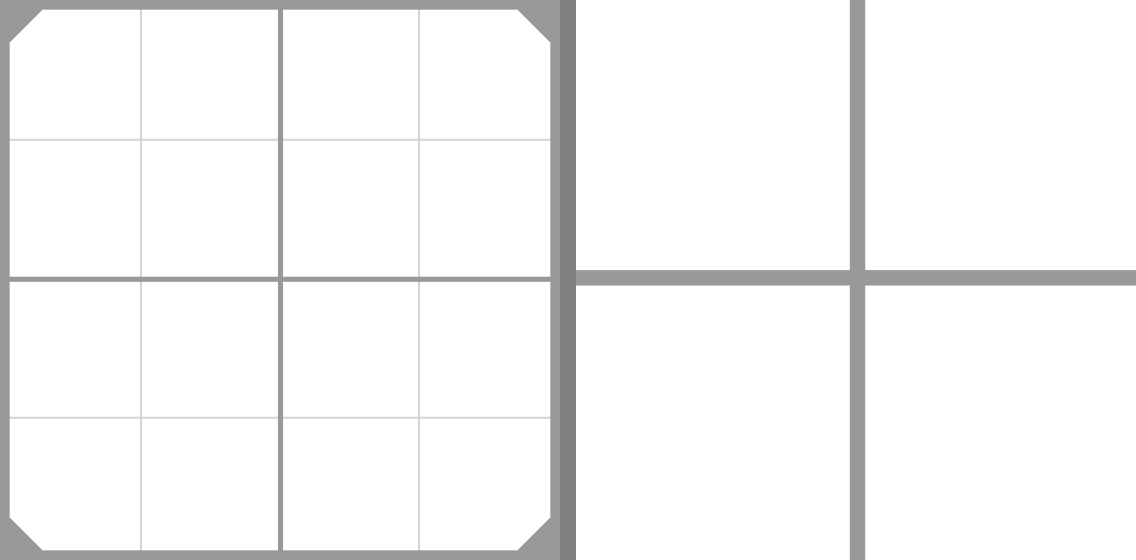
Left, the full canvas; right, a detail of the centre.
A WebGL 1 fragment shader for this pattern:

```glsl
precision highp float;
// Two by two white panes between grey bars, each pane split again by thin pale lines,
// inside a grey frame with cut corners. Both line grids are mirrored about their
// centres, and every edge is a distance smoothed over about one pixel.

#define FRAME_WIDTH 0.0173
#define CORNER_CUT 0.0934
#define BAR_WIDTH 0.0092
#define BAR_CENTRE vec2(0.5009, 0.5013)
#define LINE_WIDTH 0.0037
#define LINE_CENTRE vec2(0.5000, 0.5022)
#define LINE_OFFSET 0.2482
#define PANE_COLOUR vec3(1.0)
#define BAR_COLOUR vec3(0.6)
#define LINE_COLOUR vec3(0.83)

uniform vec2 u_resolution;

// Coverage of the region where the signed distance is negative.
float coverage(float dist, float pixel) {
    return clamp(0.5 - dist / pixel, 0.0, 1.0);
}

// Distance to the nearest of one vertical and one horizontal stroke.
float crossDistance(vec2 offset, float width) {
    return min(abs(offset.x), abs(offset.y)) - 0.5 * width;
}

// Negative in the outer frame, including its diagonal corners.
float frameDistance(vec2 uv) {
    vec2 inset = min(uv, 1.0 - uv);
    float sides = min(inset.x, inset.y) - FRAME_WIDTH;
    float corners = (inset.x + inset.y - CORNER_CUT) * 0.70711;
    return min(sides, corners);
}

void main() {
    vec2 uv = gl_FragCoord.xy / u_resolution;
    float pixel = 1.0 / min(u_resolution.x, u_resolution.y);

    // Thin lines, mirrored into both halves of each axis.
    vec2 lineOffset = abs(uv - LINE_CENTRE) - LINE_OFFSET;
    float thinLines = coverage(crossDistance(lineOffset, LINE_WIDTH), pixel);

    // Heavy bars and frame share one colour and lie on top.
    float bars = crossDistance(uv - BAR_CENTRE, BAR_WIDTH);
    float heavy = coverage(min(bars, frameDistance(uv)), pixel);

    vec3 colour = mix(PANE_COLOUR, LINE_COLOUR, thinLines);
    colour = mix(colour, BAR_COLOUR, heavy);
    gl_FragColor = vec4(colour, 1.0);
}
```
